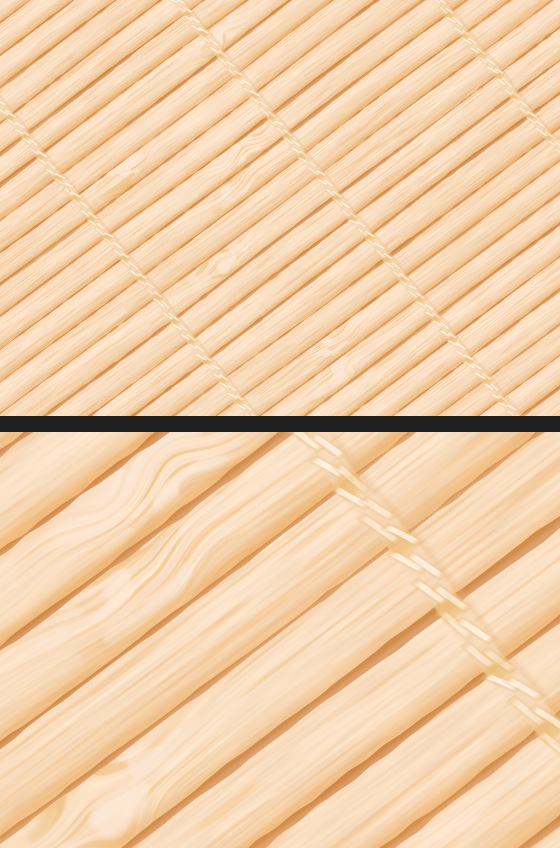
Top: the whole. Bottom: its middle third, enlarged.
Write a WebGL 1 fragment shader that draws this texture.

```glsl
precision highp float;
// Bamboo mat: slanted pale sticks with shadowed gaps, bound by stitched threads.
uniform vec2 u_resolution;

float hash(vec2 p) {
  return fract(sin(dot(p, vec2(127.1, 311.7))) * 43758.5453);
}

float noise(vec2 p) {
  vec2 i = floor(p), f = fract(p);
  f = f * f * (3.0 - 2.0 * f);
  return mix(mix(hash(i), hash(i + vec2(1, 0)), f.x),
             mix(hash(i + vec2(0, 1)), hash(i + vec2(1, 1)), f.x), f.y);
}

void main() {
  vec2 p = gl_FragCoord.xy / u_resolution.y;
  float pixel = 1.0 / u_resolution.y;

  // Axes along and across the sticks, with a slight bow in each stick
  float along = dot(p, vec2(0.799, 0.602));
  float across = dot(p, vec2(-0.602, 0.799));
  float bow = noise(vec2(along * 2.5, across * 11.0)) - 0.5;
  float row = (across + 0.010 * bow) / 0.063;
  float aa = pixel / 0.063;
  float id = floor(row);
  float t = fract(row);
  float gapId = floor(row + 0.5);
  float s = row - gapId;

  // A growth node on some of the middle sticks bends the grain
  float hasNode = step(0.42, hash(vec2(id, 3.0))) * step(abs(id + 0.5), 7.0);
  float nodeOffset = along - mix(0.55, 1.0, hash(vec2(id, 8.0)));
  float node = hasNode * exp(-nodeOffset * nodeOffset / 0.007);
  float swirl = node * (noise(vec2(along * 14.0, id * 5.0 + t * 1.5)) - 0.5);
  float fiber = t + swirl * 0.9;

  // Rounded stick: pale crown, tan flanks, golden lower edge
  float broad = noise(vec2(along * 3.5, fiber * 4.0 + id * 17.0));
  float fine = noise(vec2(along * 11.0, fiber * 19.0 + id * 31.0));
  float hair = noise(vec2(along * 32.0, fiber * 30.0 + id * 43.0));
  float tone = hash(vec2(id, 21.0));
  vec3 col = vec3(0.988, 0.888, 0.785);
  float flank = smoothstep(0.62, 0.2, t) + 0.6 * smoothstep(0.68, 1.0, t);
  col = mix(col, vec3(0.96, 0.835, 0.695), clamp(flank * 0.8 + (broad - 0.5) + tone * 0.25, 0.0, 1.0));
  float edgeTan = smoothstep(0.36, 0.1, t) * (0.4 + 0.8 * broad) + 0.4 * smoothstep(0.86, 1.0, t);
  col = mix(col, vec3(0.95, 0.79, 0.60), clamp(edgeTan, 0.0, 1.0));
  col = mix(col, vec3(0.95, 0.75, 0.51), 0.45 * smoothstep(0.66, 0.9, fine));
  col = mix(col, vec3(1.0, 0.92, 0.82), 0.5 * smoothstep(0.36, 0.1, fine) * smoothstep(0.1, 0.3, t));
  col = mix(col, vec3(0.94, 0.72, 0.47), smoothstep(0.2, 0.06, t) * (0.35 + 0.7 * broad));
  col *= 1.0 + vec3(0.035, 0.05, 0.07) * (hair - 0.5);

  // Node: golden curls and whitish scuffs
  float curl = smoothstep(0.5, 0.95, sin(fiber * 26.0 + broad * 5.0));
  col = mix(col, vec3(0.94, 0.75, 0.48), node * curl * 0.6);
  float scuff = smoothstep(0.42, 0.62, noise(vec2(along * 42.0, fiber * 5.0 + id * 9.0)));
  col = mix(col, vec3(0.99, 0.915, 0.85), node * scuff * 0.75 * smoothstep(0.1, 0.3, t));

  // Gap of uneven width, its cast shadow falling on the stick below
  float opening = noise(vec2(along * 3.0, gapId * 7.0));
  float gapWidth = 0.022 + 0.065 * opening * opening;
  float ragged = 0.035 * (noise(vec2(along * 55.0, gapId * 13.0)) - 0.5);
  float gap = 1.0 - smoothstep(gapWidth - aa * 0.6, gapWidth + aa * 0.6, abs(s + 0.01) + ragged);
  vec3 shadow = mix(vec3(0.85, 0.61, 0.41), vec3(0.82, 0.53, 0.26), smoothstep(-0.05, 0.03, s));
  float depth = 0.7 + 0.4 * noise(vec2(along * 6.0, gapId * 19.0));
  col = mix(col, shadow, gap * min(depth, 1.0));

  // Threads: soft shade, translucent band, golden knots in the gaps
  float lane = (dot(p, vec2(0.775, 0.632)) - 0.471) / 0.488;
  float laneId = floor(lane + 0.5);
  float x = (lane - laneId) * 0.488;
  x += 0.006 * (noise(vec2(row * 1.1, laneId * 9.0)) - 0.5);
  col = mix(col, vec3(0.90, 0.71, 0.49), 0.3 * smoothstep(0.006, 0.0, abs(x - 0.013)));
  float band = 1.0 - smoothstep(0.009 - pixel, 0.011 + pixel, abs(x));
  col = mix(col, vec3(0.965, 0.85, 0.72), band * 0.65);
  float knot = band * smoothstep(0.2, 0.06, abs(s + 0.06));
  col = mix(col, vec3(0.93, 0.74, 0.45), knot * 0.7);

  // Two strands of slanted white stitches, frayed and uneven
  for (int i = 0; i < 2; i++) {
    float side = float(i) - 0.5;
    float q = row * 2.0 + float(i) * 0.45;
    q += 0.3 * (noise(vec2(row * 1.7, laneId * 5.0 + float(i))) - 0.5);
    float w = fract(q) - 0.5;
    float shine = hash(vec2(floor(q), laneId * 4.0 + float(i)));
    float d = abs(x - side * 0.010 + w * (0.006 + 0.008 * shine));
    float stitch = 1.0 - smoothstep(0.0025 - pixel * 0.7, 0.0025 + pixel * 0.7, d);
    stitch *= 1.0 - smoothstep(0.28, 0.46, abs(w));
    float fray = noise(vec2(x * 500.0, row * 9.0));
    float edge = smoothstep(0.006, 0.003, d) * (1.0 - stitch);
    col = mix(col, vec3(0.92, 0.76, 0.53), edge * 0.35);
    col = mix(col, vec3(1.0, 0.96, 0.91), stitch * (0.35 + 0.4 * shine + 0.25 * fray));
  }

  gl_FragColor = vec4(col, 1.0);
}
```
